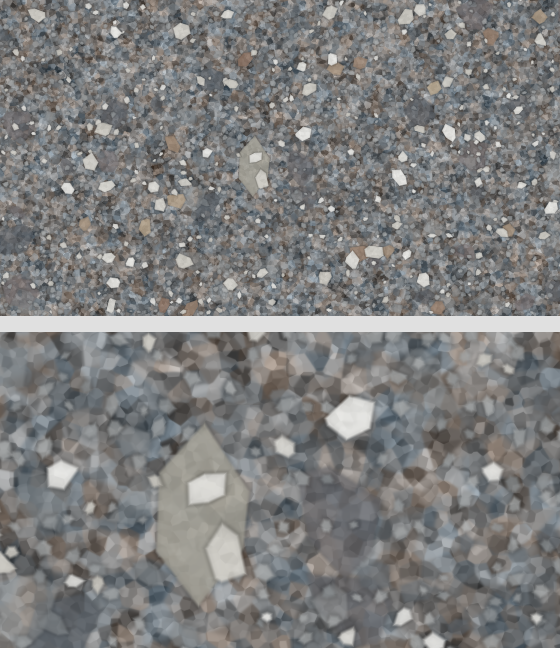
Top, the full canvas; bottom, a detail of the centre.
This texture is drawn by a Shadertoy shader. Its source:

```glsl
// Weathered asphalt: a mottled grey bed of soft cellular grains at three sizes,
// with layers of angular stones pressed in, from dull slate to small white chips.
// Each stone is an irregular hexagon scattered on a jittered grid.

const float TAU = 6.2831853;
const float EDGE = 0.0028;          // softness of stone rims, in canvas heights
const float BED_LEVEL = 0.472;      // mean grey of the bed
const vec3 GRAIN_CELLS = vec3(27.0, 56.0, 105.0);
const vec3 GRAIN_CONTRAST = vec3(0.13, 0.24, 0.18);
const vec3 WARM_COOL = vec3(0.050, -0.006, -0.050);
const vec3 SLATE = vec3(0.34, 0.37, 0.40);
const vec3 MAUVE = vec3(0.50, 0.46, 0.46);
const vec3 ASH = vec3(0.55, 0.57, 0.58);
const vec3 SILVER = vec3(0.70, 0.71, 0.71);
const vec3 RUST = vec3(0.56, 0.46, 0.40);
const vec3 SAND = vec3(0.76, 0.70, 0.60);
const vec3 CHALK = vec3(0.78, 0.77, 0.74);
const vec3 WHITE = vec3(0.91, 0.91, 0.90);
const vec3 PEBBLE = vec3(0.64, 0.63, 0.59);
const vec2 PEBBLE_CENTRE = vec2(0.80, 0.468);

vec4 hash4(vec2 p)
{
    vec4 q = fract(p.xyxy * vec4(0.1031, 0.1030, 0.0973, 0.1099));
    q += dot(q, q.wzxy + 33.33);
    return fract((q.xxyz + q.yzzw) * q.zywx);
}

// Cellular noise whose cells blend softly; four independent values
vec4 grains(vec2 p, float cells)
{
    vec2 q = p * cells, home = floor(q);
    vec4 sum = vec4(0.0);
    float total = 0.0;
    for (int y = -1; y <= 1; y++)
    for (int x = -1; x <= 1; x++)
    {
        vec2 cell = home + vec2(x, y);
        vec4 h = hash4(cell + cells);
        vec2 d = q - cell - h.xy;
        float weight = exp(-16.0 * dot(d, d)) + 1e-6;
        sum += weight * hash4(cell + cells + 71.7);
        total += weight;
    }
    return sum / total;
}

// Broad drift of tone from layered sines, about -1 to 1
float drift(vec2 p)
{
    float a = sin(p.x * 7.1 + 2.0 * sin(p.y * 5.3));
    float b = sin(p.y * 11.7 + 1.7 * sin(p.x * 8.9 + 1.0));
    return 0.5 * (a + b);
}

// Signed distance to a turned, squeezed hexagon with uneven sides
float stoneDistance(vec2 d, float size, vec4 shape)
{
    float turn = shape.x * TAU;
    d = mat2(cos(turn), sin(turn), -sin(turn), cos(turn)) * d;
    d.x *= mix(1.0, 1.55, shape.y);
    float dist = -size;
    for (int i = 0; i < 6; i++)
    {
        float n = float(i);
        float vary = fract(shape.z * 7.31 * (n + 1.0) + shape.w);
        float angle = (n + 0.7 * (vary - 0.5)) * TAU / 6.0;
        float reach = size * mix(0.68, 1.0, fract(vary * 5.7 + shape.w));
        dist = max(dist, dot(d, vec2(cos(angle), sin(angle))) - reach);
    }
    return dist;
}

// Paints one stone with a dark seat around it and a dulled rim
vec3 paintStone(vec3 ground, float dist, vec3 tone, float opacity)
{
    float blur = max(EDGE, 0.8 / iResolution.y);
    float seat = 1.0 - smoothstep(0.0, 0.007, dist);
    float cover = 1.0 - smoothstep(-blur, blur, dist);
    float rim = smoothstep(-0.008, 0.0, dist);
    ground *= 1.0 - 0.16 * seat * opacity;
    return mix(ground, tone * (1.0 - 0.05 * rim), cover * opacity);
}

vec3 scatter(vec3 ground, vec2 p, float cells, float share, vec3 low, vec3 high, float opacity)
{
    vec2 q = p * cells, home = floor(q);
    for (int y = -1; y <= 1; y++)
    for (int x = -1; x <= 1; x++)
    {
        vec2 cell = home + vec2(x, y);
        vec4 place = hash4(cell + cells * 17.3);
        if (place.x > share) continue;
        vec4 shape = hash4(cell + cells * 9.1 + 40.0);
        vec2 d = q - cell - 0.22 - 0.56 * place.yz;
        float dist = stoneDistance(d, mix(0.19, 0.43, place.w), shape) / cells;
        ground = paintStone(ground, dist, mix(low, high, shape.w), opacity);
    }
    return ground;
}

void mainImage(out vec4 fragColor, in vec2 fragCoord)
{
    vec2 p = fragCoord / iResolution.y;
    vec4 coarse = grains(p, GRAIN_CELLS.x);
    vec4 middle = grains(p, GRAIN_CELLS.y);
    vec4 fine = grains(p, GRAIN_CELLS.z);

    // Grey bed with faint warm and cool grains
    vec3 mottle = vec3(coarse.x, middle.x, fine.x) - 0.5;
    vec3 color = vec3(BED_LEVEL + dot(mottle, GRAIN_CONTRAST) + 0.015 * drift(p));
    color += WARM_COOL * (coarse.y + middle.y - 1.0);

    // Dull large stones, then grey gravel
    color = scatter(color, p, 7.0, 0.30, SLATE, MAUVE, 0.62);
    color = scatter(color, p, 9.0, 0.22, ASH, SILVER, 0.38);
    color = scatter(color, p, 21.0, 0.25, SLATE, ASH, 0.60);
    color = scatter(color, p, 40.0, 0.34, ASH, SILVER, 0.75);

    // Sandy stones, one big pebble and white chips
    color = scatter(color, p, 12.0, 0.065, RUST, SAND, 0.85);
    vec4 pebbleShape = vec4(0.0, 0.55, 0.37, 0.62);
    float pebble = stoneDistance(p - PEBBLE_CENTRE, 0.078, pebbleShape);
    color = paintStone(color, pebble, PEBBLE, 0.88);
    color = scatter(color, p, 34.0, 0.10, CHALK, WHITE, 0.92);
    color = scatter(color, p, 13.0, 0.15, CHALK, WHITE, 0.96);

    // Fine roughness over everything
    color += 0.05 * (fine.z - 0.5) + 0.05 * (middle.z - 0.5);
    fragColor = vec4(clamp(color, 0.0, 1.0), 1.0);
}
```
